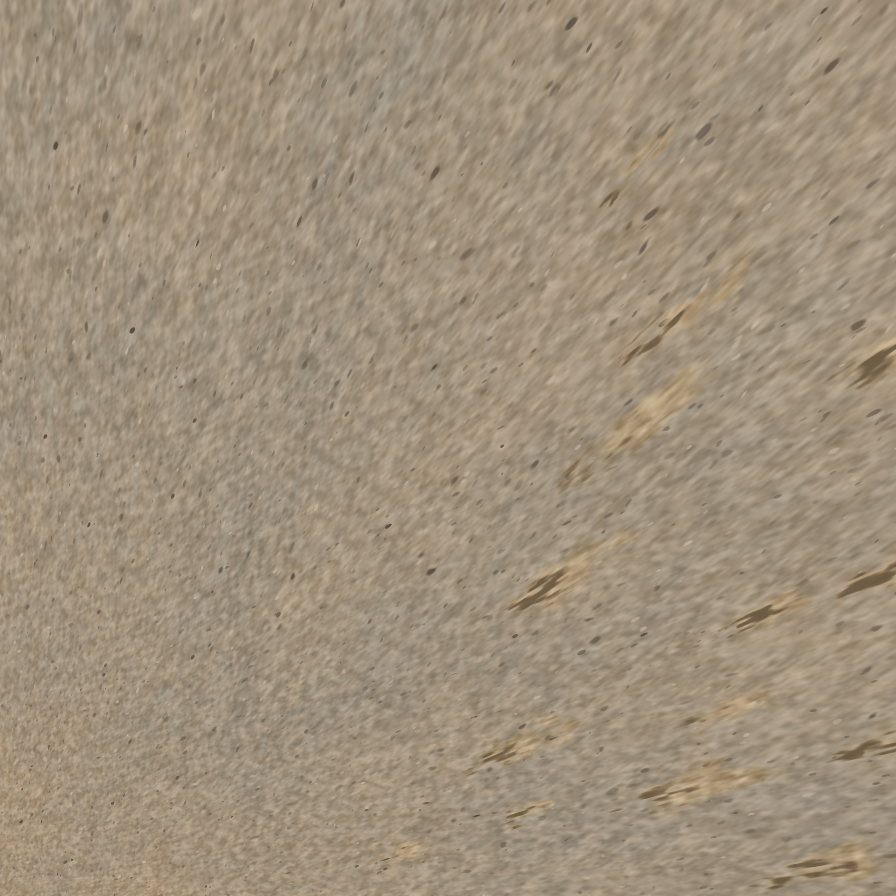
A WebGL 2 fragment shader for this texture:

```glsl
#version 300 es
precision highp float;
// Dry gravelly ground, smeared outward from the lower left, with tufts of straw.

uniform vec2 u_resolution;
out vec4 fragColor;

const vec2 SMEAR_ORIGIN = vec2(-0.10, -0.12);
const float SMEAR = 1.6;            // growth of the stretch with distance
const float GRAIN_SCALE = 500.0;
const float CLUMP_SCALE = 190.0;
const float PEBBLE_SCALE = 150.0;
const float TUFT_SCALE = 27.0;
const float GRAIN_CONTRAST = 0.13;
const float CLUMP_CONTRAST = 0.07;

const vec3 SOIL = vec3(0.628, 0.570, 0.490);
const vec3 WARM_SHIFT = vec3(0.040, 0.004, -0.026);
const vec3 PEBBLE_DARK = vec3(0.31, 0.27, 0.23);
const vec3 PEBBLE_PALE = vec3(0.80, 0.74, 0.66);
const vec3 STRAW = vec3(0.71, 0.61, 0.46);
const vec3 STRAW_SHADOW = vec3(0.37, 0.30, 0.22);

float hash(vec2 p) {
    return fract(sin(dot(p, vec2(127.1, 311.7))) * 43758.5453);
}

vec2 hash2(vec2 p) {
    return vec2(hash(p), hash(p + 57.3));
}

float noise(vec2 p) {
    vec2 i = floor(p), f = fract(p);
    f = f * f * (3.0 - 2.0 * f);
    return mix(mix(hash(i), hash(i + vec2(1, 0)), f.x),
               mix(hash(i + vec2(0, 1)), hash(i + vec2(1, 1)), f.x), f.y);
}

float fbm(vec2 p) {
    float sum = 0.0, weight = 0.5;
    for (int i = 0; i < 4; i++) {
        sum += weight * noise(p);
        p = mat2(1.6, 1.2, -1.2, 1.6) * p + 7.1;
        weight *= 0.5;
    }
    return sum / 0.9375;
}

// Coverage by ragged pebbles of mixed strength, one in a share of the cells.
float pebbles(vec2 p, float share, float size, float seed) {
    vec2 cell = floor(p);
    float ragged = 0.22 * (noise(p * 4.0 + seed) - 0.5);
    float cover = 0.0;
    for (int y = -1; y <= 1; y++) {
        for (int x = -1; x <= 1; x++) {
            vec2 id = cell + vec2(x, y);
            vec2 d = p - id - hash2(id + seed);
            d *= mix(vec2(0.7), vec2(1.7), hash2(id + seed + 3.7));
            float pick = hash(id + seed + 9.1);
            float radius = size * mix(0.45, 1.3, pick * pick);
            float strength = step(hash(id + seed + 21.4), share) * mix(0.4, 1.0, hash(id + seed + 15.2));
            cover = max(cover, strength * smoothstep(radius, radius * 0.3, length(d) + ragged));
        }
    }
    return cover;
}

// Straw coverage in x, shadow at the near end of each tuft in y.
vec2 tufts(vec2 ground, vec2 outward, float strand) {
    vec2 p = ground * TUFT_SCALE, cell = floor(p), cover = vec2(0.0);
    float ragged = (strand - 0.5) * 0.16 + (fbm(ground * 170.0) - 0.5) * 0.55;
    for (int y = -1; y <= 1; y++) {
        for (int x = -1; x <= 1; x++) {
            vec2 id = cell + vec2(x, y);
            vec2 center = id + 0.2 + 0.6 * hash2(id + 4.2);
            float share = 0.55 * smoothstep(0.19, 0.38, center.x / TUFT_SCALE);
            float present = step(hash(id + 31.8), share);
            vec2 d = p - center;
            float along = dot(d, outward);
            float across = dot(d, vec2(-outward.y, outward.x));
            float radius = mix(0.14, 0.36, hash(id + 12.6));
            float body = length(vec2(along * 0.85, across * 1.3)) + ragged;
            float shade = length(vec2(along + radius * 0.6, across * 1.2)) + ragged;
            cover = max(cover, present * vec2(smoothstep(radius, radius * 0.4, body),
                                              smoothstep(radius * 0.5, 0.0, shade)));
        }
    }
    return cover;
}

void main() {
    vec2 uv = gl_FragCoord.xy / u_resolution.y;

    // Ground coordinates, compressed with distance so features stretch outward
    vec2 offset = uv - SMEAR_ORIGIN;
    float dist = length(offset);
    vec2 outward = offset / dist;
    vec2 ground = offset / (1.0 + SMEAR * dist);

    // Soil: broad tints, clumps and two sizes of fine grain
    float tint = fbm(ground * 22.0) - 0.5 + 0.5 * (noise(ground * 240.0 + 40.0) - 0.5);
    float nearness = smoothstep(0.75, 0.1, dist);
    float clump = fbm(ground * CLUMP_SCALE + 11.0) - 0.5;
    vec2 turned = mat2(0.8, 0.6, -0.6, 0.8) * ground * GRAIN_SCALE;
    float grain = noise(turned) - 0.5 + 0.6 * (noise(turned.yx * 1.9 + 17.0) - 0.5);
    vec3 color = SOIL + WARM_SHIFT * (1.1 * tint + 0.35 * nearness);
    color += clump * CLUMP_CONTRAST + grain * GRAIN_CONTRAST + tint * 0.025;

    // Pebbles: small dim ones, then scattered pale and dark ones
    color = mix(color, PEBBLE_DARK, 0.50 * pebbles(ground * PEBBLE_SCALE * 1.7, 0.16, 0.33, 5.0));
    color = mix(color, PEBBLE_PALE, 0.70 * pebbles(ground * PEBBLE_SCALE * 1.5, 0.10, 0.30, 71.0));
    color = mix(color, PEBBLE_DARK, 0.90 * pebbles(ground * PEBBLE_SCALE, 0.08, 0.26, 133.0));

    // Straw tufts with fine radial strands
    float angle = atan(offset.y, offset.x);
    float strand = noise(vec2(angle * 330.0, length(ground) * 330.0));
    vec2 tuft = tufts(ground, outward, strand);
    color = mix(color, STRAW + (strand - 0.5) * 0.26 + grain * 0.12, 0.65 * tuft.x);
    color = mix(color, STRAW_SHADOW, 0.75 * tuft.y * smoothstep(0.8, 0.3, strand));

    fragColor = vec4(clamp(color, 0.0, 1.0), 1.0);
}
```
